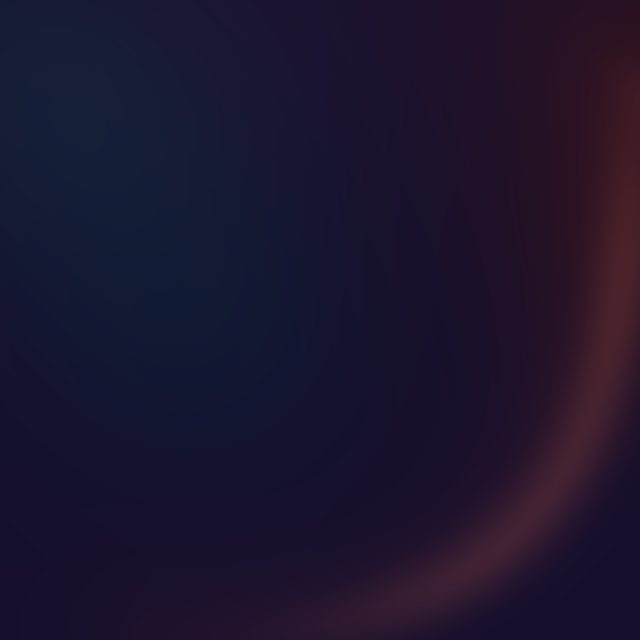
This background is drawn by a Shadertoy shader. Its source:

```glsl
// Dark navy and wine gradient with a soft glowing ember ribbon sweeping along the lower right.
#define SEGMENTS 40
#define CORE_WIDTH 0.050
#define INNER_HALO 0.140
#define OUTER_HALO 0.070
#define BASE_COLOR vec3(0.082, 0.058, 0.178)
#define TEAL_TINT vec3(-0.008, 0.056, 0.036)
#define NAVY_TINT vec3(-0.014, 0.024, 0.012)
#define WINE_TINT vec3(0.048, 0.002, -0.045)
#define HALO_TINT vec3(0.052, 0.010, -0.012)
#define EMBER_TINT vec3(0.122, 0.064, 0.034)

float gaussian(float d) {
    return exp(-d * d);
}

// Elliptical soft spot, rotated by an angle
float softSpot(vec2 p, vec2 center, vec2 radius, float angle) {
    float c = cos(angle), s = sin(angle);
    vec2 q = mat2(c, -s, s, c) * (p - center);
    return gaussian(length(q / radius));
}

// Cubic Bezier centre line of the ribbon
vec2 ribbonPoint(float t) {
    float u = 1.0 - t;
    return u * u * u * vec2(0.25, 0.0)
         + 3.0 * u * u * t * vec2(1.0, 0.0)
         + 3.0 * u * t * t * vec2(0.96, 0.47)
         + t * t * t * vec2(1.0, 0.85);
}

// x: signed distance, positive on the upper-left side; y: position along the ribbon
vec2 ribbonCoords(vec2 p) {
    vec2 nearest = vec2(10.0, 0.0);
    vec2 a = ribbonPoint(0.0);
    for (int i = 0; i < SEGMENTS; i++) {
        vec2 b = ribbonPoint(float(i + 1) / float(SEGMENTS));
        vec2 along = b - a, toP = p - a;
        float h = clamp(dot(toP, along) / dot(along, along), 0.0, 1.0);
        float d = length(toP - along * h);
        if (d < abs(nearest.x)) {
            float side = along.x * toP.y - along.y * toP.x;
            nearest = vec2(side < 0.0 ? -d : d, (float(i) + h) / float(SEGMENTS));
        }
        a = b;
    }
    return nearest;
}

void mainImage(out vec4 fragColor, in vec2 fragCoord) {
    vec2 uv = fragCoord / iResolution.xy;
    vec3 color = BASE_COLOR;

    // Cool light in the upper left, trailing towards the centre
    color += TEAL_TINT * softSpot(uv, vec2(0.10, 0.82), vec2(0.36, 0.27), -0.7);
    color += NAVY_TINT * softSpot(uv, vec2(0.30, 0.46), vec2(0.27, 0.25), 0.0);

    // Warm shade across the top and right
    color += WINE_TINT * smoothstep(0.45, 1.0, uv.x) * smoothstep(0.1, 0.75, uv.y);
    color += vec3(0.022, 0.010, 0.010) * softSpot(uv, vec2(0.45, 1.0), vec2(0.55, 0.3), 0.0);

    // Ribbon: broad halo on the inner side, tighter falloff outside
    vec2 ribbon = ribbonCoords(uv);
    float haloWidth = ribbon.x > 0.0 ? INNER_HALO : OUTER_HALO;
    float haloFade = mix(0.6, 1.0, smoothstep(0.0, 0.4, ribbon.y));
    float coreFade = smoothstep(-0.05, 0.35, ribbon.y)
                   * (1.0 - 0.55 * smoothstep(0.75, 1.0, ribbon.y));
    color += HALO_TINT * haloFade * gaussian(ribbon.x / haloWidth);
    color += EMBER_TINT * coreFade * gaussian(ribbon.x / CORE_WIDTH);

    fragColor = vec4(clamp(color, 0.0, 1.0), 1.0);
}
```
